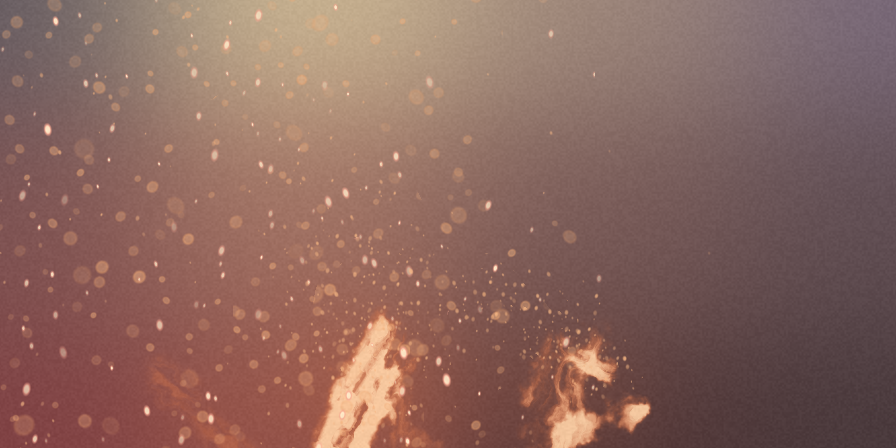
Write a Shadertoy shader that draws this background.

```glsl
#define EMBER vec3(0.80, 0.44, 0.29)
#define CREAM vec3(1.00, 0.82, 0.65)
#define BOKEH vec3(0.94, 0.66, 0.45)
#define PINK_RIM vec3(0.95, 0.48, 0.42)
#define GRAIN 0.035
#define BLEND 2.6
#define FLAME_WARP 0.13

// Backdrop colours on a 4 x 3 lattice, bottom row first
const vec3 BACKDROP[12] = vec3[12](
    vec3(.50, .25, .26), vec3(.55, .30, .28), vec3(.32, .21, .21), vec3(.28, .22, .23),
    vec3(.49, .32, .32), vec3(.64, .45, .39), vec3(.47, .35, .34), vec3(.37, .30, .32),
    vec3(.38, .35, .38), vec3(.82, .74, .59), vec3(.62, .53, .48), vec3(.47, .41, .48));

vec3 hash3(vec2 p) {
    vec3 q = fract(vec3(p.xyx) * vec3(.1031, .1030, .0973));
    q += dot(q, q.yxz + 33.33);
    return fract((q.xxy + q.yzz) * q.zyx);
}

float noise(vec2 p) {
    vec2 i = floor(p), f = fract(p);
    f = f * f * (3.0 - 2.0 * f);
    return mix(mix(hash3(i).x, hash3(i + vec2(1, 0)).x, f.x),
               mix(hash3(i + vec2(0, 1)).x, hash3(i + vec2(1, 1)).x, f.x), f.y);
}

float fbm(vec2 p) {
    float sum = 0.0, amp = 0.5;
    for (int i = 0; i < 5; i++) {
        sum += amp * noise(p);
        p = mat2(1.6, 1.2, -1.2, 1.6) * p + 7.3;
        amp *= 0.5;
    }
    return sum;
}

float segment(vec2 p, vec2 a, vec2 b) {
    vec2 pa = p - a, ba = b - a;
    return length(pa - ba * clamp(dot(pa, ba) / dot(ba, ba), 0.0, 1.0));
}

float bell(float x, float width) {
    return exp(-x * x / (width * width));
}

// Smooth blend of the lattice colours
vec3 backdrop(vec2 p) {
    vec2 grid = p * vec2(1.5, 2.0);
    vec3 sum = vec3(0);
    float total = 0.0;
    for (int i = 0; i < 12; i++) {
        vec2 d = grid - vec2(i % 4, i / 4);
        float w = exp(-BLEND * dot(d, d));
        sum += w * BACKDROP[i];
        total += w;
    }
    return sum / total;
}

// Ragged flame body along a segment, brightest at its core
float flame(vec2 p, vec2 a, vec2 b, float radius) {
    vec2 axis = normalize(b - a);
    vec2 flow = vec2(dot(p, vec2(axis.y, -axis.x)), dot(p, axis));
    float ragged = fbm(p * 14.0 + 3.0);
    float d = segment(p, a, b) + (ragged - 0.5) * FLAME_WARP;
    float strands = fbm(flow * vec2(34.0, 9.0) + ragged * 3.0);
    float body = 1.0 - smoothstep(radius * 0.35, radius, d);
    return body * (0.25 + 1.2 * smoothstep(0.25, 0.75, strands));
}

// One scattered layer: x is cover, y is the rim share
vec2 sparks(vec2 p, float cell, vec2 radii, float stretch, float chance, float seed) {
    vec2 id = floor(p / cell);
    vec3 h = hash3(id + seed), k = hash3(id + seed + 71.7);
    float r = mix(radii.x, radii.y, h.z * h.z);
    vec2 room = max(vec2(0), vec2(0.5 * cell) - r * vec2(1.2, stretch + 0.3));
    vec2 d = p - (id + 0.5) * cell - (h.xy * 2.0 - 1.0) * room;
    d.x += d.y * (k.z - 0.5) * 0.4;
    float dist = length(d / vec2(1.0, stretch));
    float soft = 0.8 / iResolution.y + r * 0.12;
    float disc = 1.0 - smoothstep(r - soft, r + soft, dist);
    return vec2(disc * step(k.x, chance) * mix(0.3, 1.0, k.y), smoothstep(0.45, 0.95, dist / r));
}

void mainImage(out vec4 fragColor, in vec2 fragCoord) {
    vec2 p = fragCoord / iResolution.y;
    p.x *= 2.0 * iResolution.y / iResolution.x;
    vec3 col = backdrop(p);

    // Warm haze and flame bodies
    float haze = bell(length(p - vec2(0.82, 0.12)), 0.22)
               + 0.45 * bell(length(p - vec2(1.28, 0.12)), 0.17)
               + 0.35 * bell(length(p - vec2(0.46, 0.06)), 0.16);
    col = mix(col, EMBER, 0.32 * haze);
    float heat = flame(p, vec2(0.76, -0.03), vec2(0.84, 0.20), 0.105);
    heat += 0.6 * flame(p, vec2(0.90, -0.02), vec2(0.89, 0.12), 0.06);
    heat += 0.55 * flame(p, vec2(1.23, -0.02), vec2(1.28, 0.19), 0.095);
    heat += 0.65 * flame(p, vec2(1.31, 0.17), vec2(1.42, 0.11), 0.045);
    heat += 0.5 * flame(p, vec2(1.28, 0.03), vec2(1.40, 0.11), 0.05);
    heat += 0.28 * flame(p, vec2(0.37, 0.15), vec2(0.54, -0.01), 0.08);
    vec3 fire = mix(EMBER, CREAM, smoothstep(0.3, 1.15, heat));
    col = mix(col, fire, 0.92 * smoothstep(0.0, 0.75, heat));

    // Spark density: wide on the left, a plume over the fire, a trail to the right
    float spread = 1.0 - smoothstep(0.85, 1.42, p.x);
    float plume = bell(p.x - 0.80, 0.24) * (1.0 - smoothstep(0.3, 0.9, p.y));
    float trail = bell(segment(p, vec2(1.10, 0.34), vec2(1.34, 0.18)), 0.07);
    float density = spread * 0.42 + plume * 0.35 + trail * 0.25;

    // Large soft discs, then small discs
    for (int i = 0; i < 4; i++) {
        float n = float(i);
        float big = step(n, 1.5);
        vec2 radii = mix(vec2(0.006, 0.014), vec2(0.011, 0.023), big);
        vec2 s = sparks(p + n * 0.037, mix(0.078, 0.125, big), radii, 1.0,
                        density * 0.75, 19.0 * n + 5.0);
        vec3 tint = mix(BOKEH, CREAM, 0.35 * (1.0 - s.y));
        col = mix(col, tint, s.x * mix(0.65, 0.42, big) * (0.7 + 0.3 * s.y));
    }

    // Bright rising sparks with a pink rim
    for (int i = 0; i < 2; i++) {
        float n = float(i);
        vec2 s = sparks(p + n * 0.041, 0.085 - 0.015 * n, vec2(0.0025, 0.0085), 1.6,
                        density * 0.65, 43.0 * n + 101.0);
        col = mix(col, mix(vec3(1.0, 0.91, 0.78), PINK_RIM, 0.6 * s.y), s.x);
    }

    // Fine dust around the fire
    float dust = 0.6 * bell(length((p - vec2(0.84, 0.27)) / vec2(1.0, 1.3)), 0.14)
               + 0.65 * trail + 0.02 * spread;
    for (int i = 0; i < 3; i++) {
        float n = float(i);
        vec2 s = sparks(p + n * 0.013, 0.021 + 0.005 * n, vec2(0.0012, 0.0042), 1.3,
                        dust, 29.0 * n + 211.0);
        col = mix(col, mix(BOKEH, CREAM, 0.3), s.x * 0.8);
    }

    // Film grain
    col += GRAIN * (noise(p * 230.0) - 0.5);
    fragColor = vec4(clamp(col, 0.0, 1.0), 1.0);
}
```
